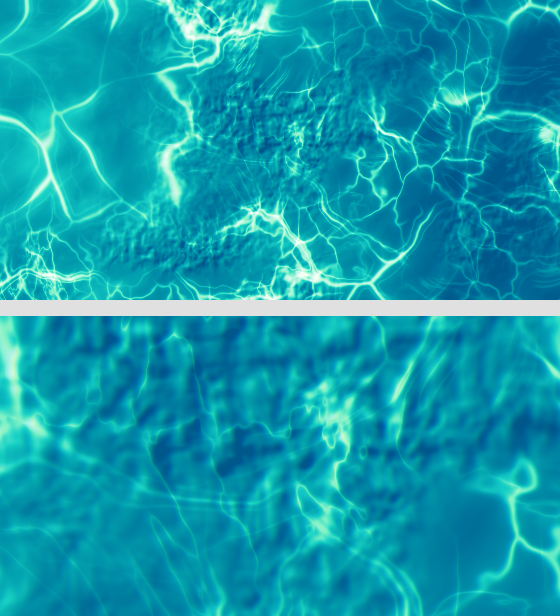
Top, the full canvas; bottom, a detail of the centre.
This texture is drawn by a Shadertoy shader. Its source:

```glsl
// Sunlit pool water: bright caustic lines over teal shallows and a bluer deep side.
// Warped cell borders form the light web; finer webs, ridged noise and small
// relief add ripples, and one brightness value is mapped to a colour ramp.

#define CELL_SIZE 0.31      // large caustic cells, in canvas heights
#define FINE_SIZE 0.125     // small caustic cells
#define WARP 0.24           // bending of the web
#define LINE_WIDTH 0.0085   // half width of the strongest lines
#define LINE_LIGHT 0.50
#define GLOW_LIGHT 0.30
#define FINE_LIGHT 0.42
#define WISP_LIGHT 0.42
#define RELIEF 0.50         // contrast of the small ripples
#define SHALLOW_LEVEL 0.41
#define DEEP_LEVEL 0.11
#define DISPERSION 0.0035   // colour fringe offset

vec2 hash22(vec2 p) {
    vec3 h = fract(p.xyx * vec3(0.1031, 0.1030, 0.0973));
    h += dot(h, h.yzx + 33.33);
    return fract((h.xx + h.yz) * h.zy);
}

float noise(vec2 p) {
    vec2 i = floor(p), f = p - i;
    f = f * f * f * (f * (f * 6.0 - 15.0) + 10.0);
    float low = mix(hash22(i).x, hash22(i + vec2(1, 0)).x, f.x);
    float high = mix(hash22(i + vec2(0, 1)).x, hash22(i + vec2(1, 1)).x, f.x);
    return mix(low, high, f.y);
}

float fbm(vec2 p) {
    float sum = 0.0, amp = 0.533;
    for (int i = 0; i < 4; i++) {
        sum += amp * noise(p);
        p = mat2(1.6, 1.2, -1.2, 1.6) * p + 7.3;
        amp *= 0.5;
    }
    return sum;
}

vec2 drift(vec2 p) {
    return vec2(noise(p + 31.7), noise(p + 84.2)) - 0.5;
}

float smoothMin(float a, float b, float k) {
    float h = max(k - abs(a - b), 0.0) / k;
    return min(a, b) - h * h * k * 0.25;
}

// Distance to the nearest cell border, rounded where borders meet
float webDistance(vec2 p) {
    vec2 cell = floor(p), f = p - cell, nearest = vec2(0), home = vec2(0);
    float best = 9.0;
    for (int y = -1; y <= 1; y++)
    for (int x = -1; x <= 1; x++) {
        vec2 g = vec2(x, y);
        vec2 r = g + 0.05 + 0.9 * hash22(cell + g) - f;
        if (dot(r, r) < best) { best = dot(r, r); nearest = r; home = g; }
    }
    float d = 1.0;
    for (int y = -2; y <= 2; y++)
    for (int x = -2; x <= 2; x++) {
        vec2 g = home + vec2(x, y);
        vec2 r = g + 0.05 + 0.9 * hash22(cell + g) - f;
        vec2 gap = r - nearest;
        if (dot(gap, gap) > 0.0001)
            d = smoothMin(d, dot(0.5 * (nearest + r), normalize(gap)), 0.035);
    }
    return max(d, 0.0);
}

float core(float d, float width) {
    return exp(-d * d / (width * width));
}

// Thin bright threads along the middle level of a noise field
float threads(vec2 p) {
    return pow(1.0 - abs(2.0 * fbm(p) - 1.0), 13.0);
}

float light(vec2 p) {
    vec2 uv = p * vec2(iResolution.y / iResolution.x, 1.0);

    // Regions: deep right side, rippled middle band and lower left, busy right
    float cloud = fbm(p * 2.6 + 4.0) - 0.5;
    float deep = smoothstep(0.40, 0.80, uv.x + 0.35 * cloud);
    float band = core(uv.x - 0.45 + 0.12 * (uv.y - 0.5) + 0.25 * cloud, 0.13);
    float corner = smoothstep(0.38, 0.12, uv.y) * smoothstep(0.60, 0.30, uv.x);
    float busy = core(length((uv - vec2(0.77, 0.40)) * vec2(1.0, 0.8)), 0.25);
    float rippled = clamp(band + 0.9 * corner + 0.8 * busy, 0.0, 1.0);

    // Water body with broad slanted shading
    vec2 slant = mat2(0.8, -0.6, 0.6, 0.8) * p;
    float v = mix(SHALLOW_LEVEL, DEEP_LEVEL, deep) + 0.5 * cloud;
    v += 0.36 * (fbm(slant * vec2(3.5, 9.0) + 2.0 * drift(p * 2.0)) - 0.5);

    // Large light web, smooth on the left and ragged in rippled water
    vec2 q = p + WARP * drift(p * 3.1) + 0.05 * drift(p * 9.0);
    q += rippled * (0.032 * drift(p * 21.0) + 0.012 * drift(p * 47.0));
    float d = webDistance(q / CELL_SIZE + 11.0) * CELL_SIZE;
    float power = smoothstep(0.25, 0.70, noise(p * 5.0 + 51.0));
    v += LINE_LIGHT * mix(0.12, 1.0, power) * core(d, LINE_WIDTH * mix(0.5, 1.0, power));
    v += GLOW_LIGHT * mix(0.35, 1.0, power) * exp(-d / 0.036);

    // Companion strands beside the web
    float split = 0.012 + 0.035 * noise(p * 7.0 + 5.0);
    v += 0.28 * (0.25 + rippled) * power * core(d - split, 0.0045);

    // Fine web, broken into pieces
    vec2 s = p + 0.14 * drift(p * 5.0 + 9.0) + 0.045 * drift(p * 15.0) + 0.016 * drift(p * 40.0);
    float e = webDistance(s * vec2(1.2, 0.8) / FINE_SIZE + 40.0) * FINE_SIZE;
    float fineMask = smoothstep(0.32, 0.70, noise(p * 7.0 + 13.0));
    fineMask *= clamp(0.08 + 0.45 * deep + 0.8 * rippled, 0.0, 1.0);
    v += FINE_LIGHT * fineMask * (core(e, 0.005) + 0.5 * exp(-e / 0.016));

    // Wisps: fans on the deep side, upright strands in the band
    vec2 w = p + 0.30 * drift(p * 2.2 + 60.0) + 0.06 * drift(p * 8.0);
    float fans = threads(w * vec2(6.0, 17.0)) * (0.08 + 0.35 * deep + 0.6 * busy);
    float strands = threads(w * vec2(19.0, 7.0) + 30.0) * clamp(band + corner, 0.0, 1.0);
    v += WISP_LIGHT * fans * smoothstep(0.30, 0.70, noise(p * 7.0 + 22.0));
    v += WISP_LIGHT * strands * smoothstep(0.35, 0.75, noise(p * 6.0 + 90.0));

    // Small ripples lit from one side, in two sizes
    vec2 t = p * vec2(50.0, 42.0) + 0.9 * drift(p * 14.0);
    float relief = noise(t) - noise(t + vec2(0.6, -0.5));
    relief += 0.6 * (noise(t * 1.9 + 8.0) - noise(t * 1.9 + vec2(8.6, 7.5)));
    v += RELIEF * relief * rippled * smoothstep(0.25, 0.65, noise(p * 5.0 + 77.0));

    // Sun glint near the right edge
    return v + 0.9 * core(length((uv - vec2(0.975, 0.55)) * vec2(1.87, 1.2)), 0.032);
}

vec3 waterColor(float v) {
    const float stops[8] = float[8](0.0, 0.15, 0.32, 0.50, 0.70, 0.90, 1.05, 1.45);
    const vec3 tones[8] = vec3[8](
        vec3(0.00, 0.34, 0.54), vec3(0.00, 0.42, 0.59), vec3(0.00, 0.53, 0.64),
        vec3(0.01, 0.64, 0.69), vec3(0.09, 0.82, 0.78), vec3(0.48, 0.94, 0.77),
        vec3(0.67, 0.95, 0.87), vec3(0.95, 1.00, 0.96));
    vec3 c = tones[0];
    for (int i = 1; i < 8; i++)
        c = mix(c, tones[i], clamp((v - stops[i - 1]) / (stops[i] - stops[i - 1]), 0.0, 1.0));
    return c;
}

void mainImage(out vec4 fragColor, in vec2 fragCoord) {
    vec2 p = fragCoord / iResolution.y;
    vec3 warm = waterColor(light(p));
    vec3 cool = waterColor(light(p + vec2(DISPERSION, 0.0)));
    fragColor = vec4(warm.rg, cool.b, 1.0);
}
```
